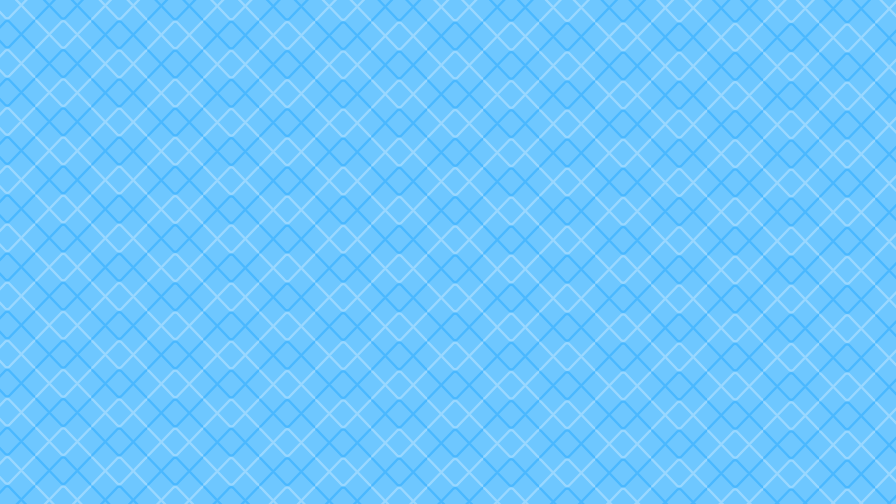
Reproduce this pattern procedurally as a WebGL 2 fragment shader.

```glsl
#version 300 es
precision highp float;
// Sky-blue lattice of crossed diagonals, two crosses to a cell, whose line
// colour alternates pale and deep in a checkerboard of 16 columns.
// Each cell is folded to one arm, a ramp that rounds off at its tip.

uniform vec2 u_resolution;
out vec4 fragColor;

// Height of an arm at distance a from its crossing, and its slope.
vec2 roundedArm(float a) {
  float bend = max(a - 0.41, 0.0);
  return vec2(a - bend * bend / 0.18, 1.0 - bend / 0.09);
}

void main() {
  // Canvas height is 1; y runs down from the top edge.
  float pixel = 1.0 / u_resolution.y;
  vec2 p = gl_FragCoord.xy * pixel;
  p.y = 1.0 - p.y;

  // Cell grid, leaning down very slightly to the right.
  vec2 cellSize = vec2(0.1111, 0.0577);
  p.y -= 0.0042 * p.x;
  vec2 grid = (p - vec2(0.0700, 0.0390)) / cellSize;

  // Distance to the crossed lines inside a cell.
  vec2 fold = abs(fract(grid * vec2(2.0, 1.0)) - 0.5);
  vec2 arm = roundedArm(fold.x);
  float steepness = arm.y * cellSize.y / (0.5 * cellSize.x);
  float dist = abs(fold.y - arm.x) * cellSize.y
             / sqrt(1.0 + steepness * steepness);
  float line = 1.0 - smoothstep(-0.6 * pixel, 0.6 * pixel, dist - 0.0023);

  // Checkerboard of line colours with softened cell borders.
  vec2 wave = sin(3.14159 * grid) * cellSize / (3.14159 * 0.5 * pixel);
  vec2 square = clamp(wave, -1.0, 1.0);
  float pale = 0.5 + 0.5 * square.x * square.y;

  vec3 ground = vec3(0.43, 0.78, 1.0);
  vec3 deepLine = vec3(0.29, 0.72, 1.0);
  vec3 paleLine = vec3(0.60, 0.845, 1.0);
  fragColor = vec4(mix(ground, mix(deepLine, paleLine, pale), line), 1.0);
}
```
